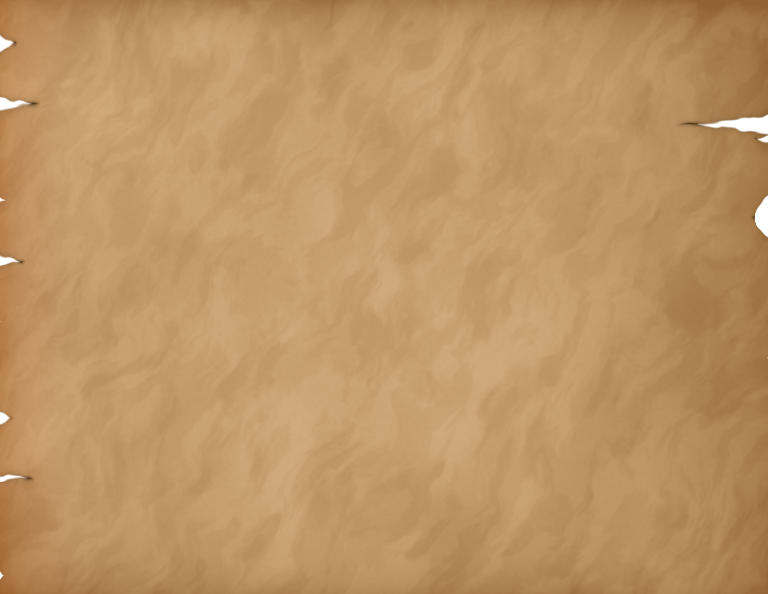
Reproduce this texture procedurally as a Shadertoy shader.

```glsl
// Old tan parchment: cloudy tone with slanted, crisp-edged mottling,
// darkened borders, and ragged tears cut into the left and right sides.
// One tone value drives a dark-to-light ramp; tears are wedge distances.

const vec3 DARK_TAN   = vec3(0.60, 0.42, 0.23);
const vec3 LIGHT_TAN  = vec3(0.80, 0.65, 0.46);
const vec3 BURNT      = vec3(0.27, 0.19, 0.08);
const vec3 BACKDROP   = vec3(1.0);
const vec3 LEFT_WARMTH = vec3(0.03, -0.02, -0.03);

const float BASE_TONE   = 0.80;
const float CLOUD_GAIN  = 0.50;
const float MOTTLE_GAIN = 0.15;
const float WISP_GAIN   = 0.11;
const float GRAIN_GAIN  = 0.05;
const float RIGHT_FADE  = 0.12;

// Border shading for left, right, bottom, top: strength and reach
const vec4 EDGE_GAIN  = vec4(0.45, 0.55, 0.40, 0.55);
const vec4 EDGE_REACH = vec4(0.055, 0.11, 0.040, 0.036);

// Tears: inward depth and half opening, in canvas heights
const float LEFT_DEPTH  = 0.060;
const float RIGHT_DEPTH = 0.020;
const float TEAR_OPENING = 0.020;
const float TEAR_SOFTNESS = 0.0022;
const float GASH_HEIGHT = 0.791;
const float BITE_HEIGHT = 0.635;

float hash(vec2 p) {
    vec3 q = fract(p.xyx * vec3(0.1031, 0.1030, 0.0973));
    q += dot(q, q.yzx + 33.33);
    return fract((q.x + q.y) * q.z);
}

float noise(vec2 p) {
    vec2 cell = floor(p), f = fract(p);
    f = f * f * f * (f * (f * 6.0 - 15.0) + 10.0);
    float low  = mix(hash(cell), hash(cell + vec2(1, 0)), f.x);
    float high = mix(hash(cell + vec2(0, 1)), hash(cell + vec2(1, 1)), f.x);
    return mix(low, high, f.y);
}

float fbm(vec2 p) {
    float sum = 0.0, gain = 0.52;
    for (int i = 0; i < 4; i++) {
        sum += gain * noise(p);
        p = p * 2.03 + vec2(17.3, 9.1);
        gain *= 0.52;
    }
    return sum;
}

// Stretch the noise domain along a direction leaning from the vertical
vec2 slant(vec2 p, float lean, vec2 frequency) {
    float c = cos(lean), s = sin(lean);
    return vec2(c * p.x - s * p.y, s * p.x + c * p.y) * frequency;
}

float paperTone(vec2 p, float aspect) {
    vec2 warp = vec2(fbm(p * 7.0 + 3.0), fbm(p * 7.0 + 41.0)) - 0.5;
    vec2 bent = p + 0.09 * warp;
    float clouds = fbm(p * vec2(3.6, 2.8) + 11.0) - 0.48;
    float mottle = smoothstep(0.36, 0.60, fbm(slant(bent, 0.35, vec2(19.0, 8.0)) + 50.0));
    float wisps = smoothstep(0.38, 0.58, fbm(slant(bent, 0.60, vec2(38.0, 14.0)) + 90.0));
    float grain = noise(p * 190.0) - 0.5;
    float tone = BASE_TONE + CLOUD_GAIN * clouds + MOTTLE_GAIN * (mottle - 0.5)
               + WISP_GAIN * (wisps - 0.5) + GRAIN_GAIN * grain;

    vec4 inward = vec4(p.x, aspect - p.x, p.y, 1.0 - p.y);
    vec4 shade = EDGE_GAIN * exp(-inward / EDGE_REACH);
    tone -= dot(shade, vec4(1.0)) * (0.65 + 0.7 * fbm(p * 6.0 + 70.0));
    return tone - RIGHT_FADE * smoothstep(0.3, 1.0, p.x / aspect);
}

// q: distance inward from the side, offset along it. Low power = blunt tear.
void cutTear(vec2 q, float depth, float opening, float power, inout float paper, inout float burn) {
    float along = q.x / depth;
    float across = abs(q.y + 0.006 * (noise(q * 65.0 + depth * 900.0) - 0.5));
    float gap = across - opening * pow(max(1.0 - along, 0.0), power)
              + max(along - 1.0, 0.0) * depth;
    paper = min(paper, smoothstep(-TEAR_SOFTNESS, TEAR_SOFTNESS, gap));

    float slit = exp(-across / 0.0025) * smoothstep(0.6, 0.98, along)
               * (1.0 - smoothstep(1.08, 1.35, along));
    float rim = 0.28 * exp(-max(gap, 0.0) / 0.004);
    burn = max(burn, max(slit, rim) * smoothstep(0.003, 0.03, depth));
}

void mainImage(out vec4 fragColor, in vec2 fragCoord) {
    vec2 p = fragCoord / iResolution.y;
    float aspect = iResolution.x / iResolution.y;
    float fromRight = aspect - p.x;

    // Parchment surface
    float tone = clamp(paperTone(p, aspect), -0.15, 1.1);
    vec3 color = mix(DARK_TAN, LIGHT_TAN, tone);
    color += LEFT_WARMTH * exp(-p.x / 0.07);

    // Small tears spread along both sides by a golden-ratio sequence
    float paper = 1.0, burn = 0.0;
    for (int i = 0; i < 8; i++) {
        float k = float(i);
        float jitter = fract(k * 0.618);
        float size = fract(k * 0.618 + 0.2);
        float opening = TEAR_OPENING * mix(0.3, 1.0, fract(size * 3.7)) * sqrt(size);
        float height = (k + 0.25 + 0.5 * jitter) / 8.0;
        cutTear(vec2(p.x, p.y - height), LEFT_DEPTH * pow(size, 1.5), opening, 1.1, paper, burn);
        if (i % 3 == 0)
            cutTear(vec2(fromRight, p.y - height + 0.06), RIGHT_DEPTH * size, opening * 0.7, 1.0, paper, burn);
    }

    // Long gash and blunt bite on the right
    cutTear(vec2(fromRight, p.y - GASH_HEIGHT), 0.118, 0.015, 1.0, paper, burn);
    cutTear(vec2(fromRight, p.y - BITE_HEIGHT), 0.022, 0.034, 0.5, paper, burn);

    color = mix(color, BURNT, burn);
    fragColor = vec4(mix(BACKDROP, color, paper), 1.0);
}
```
